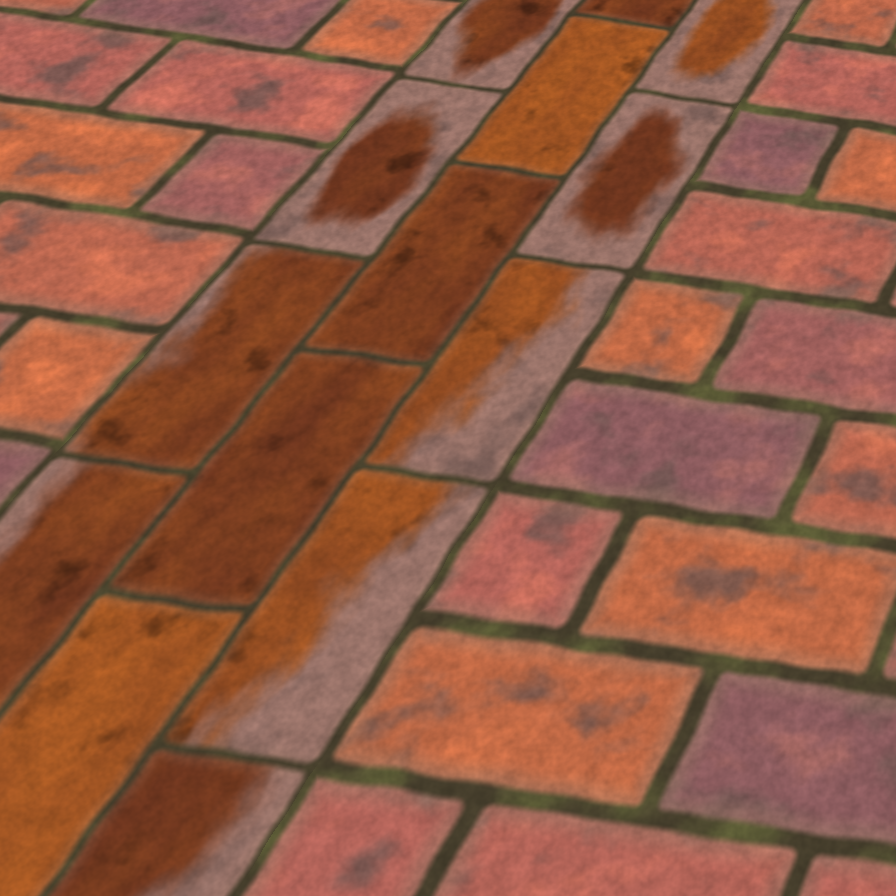
Reproduce this texture procedurally as a Shadertoy shader.

```glsl
// Weathered brick paving in perspective: a three-brick-wide rusty gutter runs
// diagonally between two fields of running bond. The canvas is projected onto
// plane units (one brick width each), then every brick is a rounded box.

const vec3 PINK = vec3(0.70, 0.39, 0.35);
const vec3 ORANGE = vec3(0.75, 0.41, 0.27);
const vec3 MAUVE = vec3(0.55, 0.36, 0.37);
const vec3 SOOT = vec3(0.42, 0.33, 0.31);
const vec3 DUST = vec3(0.59, 0.46, 0.39);
const vec3 RUST = vec3(0.66, 0.35, 0.14);
const vec3 BROWN = vec3(0.43, 0.21, 0.12);
const vec3 BARE = vec3(0.60, 0.45, 0.41);
const vec3 GROUT = vec3(0.27, 0.24, 0.17);
const vec3 MOSS = vec3(0.40, 0.41, 0.23);

vec2 gradient(vec2 cell) {
    float a = 6.2832 * fract(sin(dot(cell, vec2(127.1, 311.7))) * 4375.85);
    return vec2(cos(a), sin(a));
}

// Gradient noise, roughly -0.7 to 0.7
float noise(vec2 p) {
    vec2 i = floor(p), f = fract(p);
    vec2 s = f * f * f * (f * (f * 6.0 - 15.0) + 10.0);
    vec2 e = vec2(0.0, 1.0);
    float low = mix(dot(gradient(i), f), dot(gradient(i + e.yx), f - e.yx), s.x);
    float high = mix(dot(gradient(i + e), f - e), dot(gradient(i + 1.0), f - 1.0), s.x);
    return mix(low, high, s.y);
}

float fbm(vec2 p) {
    float sum = 0.0, amp = 1.0;
    for (int i = 0; i < 4; i++) {
        sum += amp * noise(p);
        p = mat2(1.6, 1.2, -1.2, 1.6) * p + 7.3;
        amp *= 0.5;
    }
    return sum;
}

// Distance inside a rounded brick; positive on its face
float brickInset(vec2 local, vec2 size, float joint) {
    const float radius = 0.06;
    vec2 q = abs(local - 0.5 * size) - 0.5 * size + joint + radius;
    return radius - length(max(q, 0.0)) - min(max(q.x, q.y), 0.0);
}

// Field brick: colour in rgb, inset in a
vec4 fieldBrick(float across, float row, float side) {
    const float len = 2.06;
    float n = floor(row);
    float shifted = across + 0.5 * len * mod(n + side, 2.0);
    float col = floor(shifted / len);
    vec2 local = vec2(shifted - col * len, row - n);
    float joint = mix(0.05, 0.036, side);
    float inset = min(brickInset(local, vec2(len, 1.0), joint), across - joint);

    float tone = fract(0.3 * n + 0.45 * col + 0.75 * side);
    vec3 c = mix(PINK, ORANGE, smoothstep(0.5, 0.8, tone));
    c = mix(c, MAUVE, 1.0 - smoothstep(0.06, 0.14, abs(tone - 0.25)));
    vec2 seed = vec2(13.7 * col + 5.0 * side, 9.1 * n);
    float mottle = fbm(local * vec2(1.5, 2.0) + seed);
    c = mix(c, SOOT, 0.75 * smoothstep(0.1, 0.65, mottle));
    c += vec3(0.10, 0.05, 0.02) * smoothstep(0.05, 0.6, -mottle);
    return vec4(c, inset);
}

// Gutter brick: columns 0 to 2 counted from the right edge
vec4 gutterBrick(float across, float row) {
    float col = clamp(floor(across), 0.0, 2.0);
    float start = col < 0.5 ? 1.0 : (col < 1.5 ? 0.13 : 1.25);
    float k = floor((row - start) / 2.0);
    vec2 local = vec2(across - col, row - start - 2.0 * k);
    float inset = brickInset(local, vec2(1.0, 2.0), 0.02);

    vec2 seed = vec2(17.3 * col, 8.7 * k);
    float streak = fbm(local * vec2(2.2, 1.1) + seed);

    // Flow stain along the centre, or a pooled oval on the far outer bricks
    float reach = across < 1.4 ? 0.95 - 0.2 * (local.y - 1.0) : 1.5;
    float stain = smoothstep(-0.15, 0.2, reach - abs(across - 1.4) + 0.3 * streak);
    float oval = length((local - vec2(0.52, 1.0)) / vec2(0.4, 0.8)) + 0.35 * streak;
    bool pooled = k < 0.5 && abs(col - 1.0) > 0.5;
    if (pooled) stain = 1.0 - smoothstep(0.65, 1.05, oval);

    float warmth = 0.5 + 0.5 * cos(2.0944 * (k - 1.5 * (1.0 - col)));
    warmth *= col > 1.5 ? 0.35 : 0.9;
    vec3 wet = mix(BROWN, RUST, clamp(warmth + 0.4 * streak, 0.0, 1.0));
    wet *= 1.0 - 0.35 * smoothstep(0.2, 0.8, fbm(local * 2.6 + seed + 31.0));
    vec3 dry = mix(BARE, SOOT, 0.7 * smoothstep(0.0, 0.6, fbm(local * 2.0 + seed + 4.0)));
    return vec4(mix(dry, wet, stain), inset);
}

void mainImage(out vec4 fragColor, in vec2 fragCoord) {
    vec2 uv = fragCoord / iResolution.xy;
    uv.y = 1.0 - uv.y;

    // Perspective: plane.x across the gutter, plane.y along it
    float depth = uv.y - 0.15 * uv.x + 1.6615;
    vec2 plane = vec2(((uv.x - 1.788) / depth + 0.5825) / 0.0725, 19.28 - 30.28 / depth);
    vec2 worn = plane + 0.03 * vec2(noise(plane * 3.0), noise(plane * 3.0 + 40.0));

    bool gutter = worn.x < 0.0 && worn.x > -3.0;
    float side = worn.x < 0.0 ? 1.0 : 0.0;
    float across = side > 0.5 ? -3.0 - worn.x : worn.x;
    vec4 brick = gutter ? gutterBrick(-worn.x, worn.y)
                        : fieldBrick(across, worn.y - 0.17 * side, side);

    // Dusty rims, mossy joints and fine grain
    float rim = 1.0 - smoothstep(0.0, gutter ? 0.10 : 0.17, brick.a);
    vec3 face = mix(brick.rgb, DUST, (gutter ? 0.25 : 0.5) * rim);
    float moss = smoothstep(-0.25, 0.6, fbm(plane * 1.7 + 20.0));
    vec3 joint = mix(GROUT, MOSS, (gutter ? 0.25 : 0.75) * moss);
    vec3 color = mix(joint, face, smoothstep(-0.025, 0.035, brick.a));
    color *= 1.0 + 0.12 * fbm(plane * 9.0) + 0.07 * noise(uv * 150.0);
    fragColor = vec4(clamp(color, 0.0, 1.0), 1.0);
}
```
